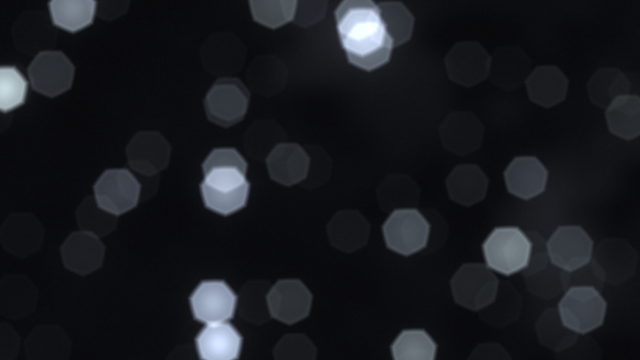
A Shadertoy shader for this background:

```glsl
#define DISC_COUNT 64
#define DISC_RADIUS 0.063
#define BLADES 7.0
#define BLADE_ANGLE 0.2
#define PEAK_LIGHT 0.70
#define LIGHT_FALLOFF 0.098
#define FAINT_LIGHT 0.018
#define HAZE_LIGHT 0.10
#define GRAIN 0.010
#define BLACK vec3(0.034, 0.035, 0.046)
#define COOL vec3(0.84, 0.91, 1.06)
#define PALE vec3(0.88, 0.98, 0.97)

const float TAU = 6.2831853;

float hash(vec2 p) {
    vec3 q = fract(vec3(p.xyx) * 0.1031);
    q += dot(q, q.yzx + 33.33);
    return fract((q.x + q.y) * q.z);
}

float valueNoise(vec2 p) {
    vec2 cell = floor(p), f = fract(p);
    f = f * f * (3.0 - 2.0 * f);
    float low = mix(hash(cell), hash(cell + vec2(1, 0)), f.x);
    float high = mix(hash(cell + vec2(0, 1)), hash(cell + vec2(1, 1)), f.x);
    return mix(low, high, f.y);
}

// Aperture outline: a polygon eased toward a circle
float apertureDistance(vec2 p, float radius) {
    float sector = TAU / BLADES;
    float angle = atan(p.y, p.x) + BLADE_ANGLE;
    float fromBlade = angle - sector * floor(angle / sector + 0.5);
    float len = length(p);
    return mix(len, len * cos(fromBlade), 0.75) - radius * 0.96;
}

// Even scatter with jitter, in 0..1 slightly past the borders
vec2 scatter(float id) {
    vec2 even = fract(vec2(0.31, 0.12) + id * vec2(0.7549, 0.5698));
    vec2 jitter = vec2(hash(vec2(id, 3.0)), hash(vec2(id, 8.0))) - 0.5;
    return (even + 0.16 * jitter) * 1.04 - 0.02;
}

// Some discs gather beside a brighter one
vec2 discCentre(float id, float aspect) {
    bool clustered = hash(vec2(id, 17.0)) > 0.68;
    float parent = clustered ? floor(id * 0.4) : id;
    float turn = TAU * hash(vec2(id, 23.0));
    float reach = clustered ? mix(0.04, 0.13, hash(vec2(id, 29.0))) : 0.0;
    return scatter(parent) * vec2(aspect, 1.0) + reach * vec2(cos(turn), sin(turn));
}

float discLight(vec2 p, float level, float radius) {
    float d = apertureDistance(p, radius);
    float soft = mix(0.005, 0.014, level);
    float fill = 1.0 - smoothstep(-soft, soft, d);
    float core = level * exp(-2.5 * dot(p, p) / (radius * radius));
    float rimOffset = (d + 0.007) / 0.005;
    float rim = 0.16 * (1.0 - level) * exp(-rimOffset * rimOffset);
    float halo = 0.07 * exp(-40.0 * max(d, 0.0));
    return level * (fill * (0.88 + 0.55 * core + rim) + halo);
}

// Broad dim glow at the right and the upper middle
float haze(vec2 p, float aspect) {
    vec2 right = (p - vec2(0.90 * aspect, 0.45)) / vec2(0.36, 0.40);
    vec2 top = (p - vec2(0.52 * aspect, 0.90)) / vec2(0.30, 0.22);
    float mask = 0.12 + 0.75 * exp(-dot(right, right)) + 0.6 * exp(-dot(top, top));
    float cloud = 0.65 * valueNoise(p * 4.5 + 7.0) + 0.35 * valueNoise(p * 10.0 + 31.0);
    return HAZE_LIGHT * mask * smoothstep(0.1, 0.85, cloud);
}

void mainImage(out vec4 fragColor, in vec2 fragCoord) {
    float aspect = iResolution.x / iResolution.y;
    vec2 p = fragCoord / iResolution.y;
    vec3 color = BLACK + haze(p, aspect) * vec3(0.88, 0.98, 1.06);

    // Discs run from bright to faint
    for (int i = 0; i < DISC_COUNT; i++) {
        float id = float(i);
        float level = FAINT_LIGHT + PEAK_LIGHT * exp(-LIGHT_FALLOFF * id);
        float radius = DISC_RADIUS * mix(0.94, 1.08, hash(vec2(id, 41.0)));
        vec3 tint = mix(COOL, PALE, hash(vec2(id, 53.0)));
        float light = discLight(p - discCentre(id, aspect), level, radius);
        color += light * tint * (1.0 - 0.55 * min(color, 1.0));
    }

    // Fine sensor grain
    color += GRAIN * (valueNoise(p * 260.0) - 0.5);
    fragColor = vec4(clamp(color, 0.0, 1.0), 1.0);
}
```
